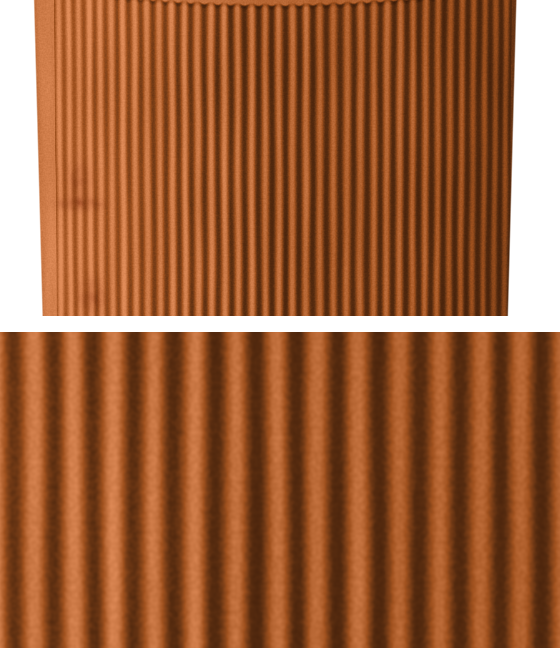
Top, the full canvas; bottom, a detail of the centre.
Write a Shadertoy shader that draws this texture.

```glsl
// A tapered terracotta pot with vertical flutes, lit from the left on white.

const vec3 BACKDROP    = vec3(1.0);
const vec3 CLAY_DEEP   = vec3(0.19, 0.08, 0.02);
const vec3 CLAY_DARK   = vec3(0.34, 0.17, 0.06);
const vec3 CLAY_MID    = vec3(0.63, 0.32, 0.12);
const vec3 CLAY_LIGHT  = vec3(0.86, 0.53, 0.33);
const vec3 STAIN_TINT  = vec3(0.78, 0.64, 0.54);

// Lengths are fractions of the canvas height.
const float POT_CENTER   = 0.871;
const float HALF_BOTTOM  = 0.736;
const float HALF_TOP     = 0.763;
const float FLUTE_CENTER = 0.926;
const float FLUTE_RADIUS = 1.0185;
const float FLUTE_ANGLE  = 0.0425;  // angle between neighbouring ridges
const float FIRST_FLUTE  = -19.0;
const float LAST_FLUTE   = 17.0;
const float FLUTE_TAPER  = 0.012;
const float WOBBLE       = 0.07;    // sideways drift, in flute widths
const float RIM_HEIGHT   = 0.979;
const float RIM_CURVE    = 0.11;
const float SCALLOP      = 0.008;
const float GRAIN        = 0.10;
const float TAU          = 6.28319;

vec2 hash2(vec2 p) {
    vec3 q = fract(vec3(p.xyx) * vec3(0.1031, 0.1030, 0.0973));
    q += dot(q, q.yzx + 33.33);
    return fract((q.xx + q.yz) * q.zy);
}

float cornerSlope(vec2 cell, vec2 offset) {
    float angle = TAU * hash2(cell).x;
    return dot(vec2(cos(angle), sin(angle)), offset);
}

float gradientNoise(vec2 p) {
    vec2 i = floor(p), f = fract(p);
    vec2 u = f * f * f * (f * (f * 6.0 - 15.0) + 10.0);
    vec2 e = vec2(1.0, 0.0);
    return mix(mix(cornerSlope(i, f), cornerSlope(i + e, f - e), u.x),
               mix(cornerSlope(i + e.yx, f - e.yx), cornerSlope(i + 1.0, f - 1.0), u.x), u.y);
}

// Tone 0 is dark clay, 1 is light clay; negative tones sink into the grooves.
vec3 clayColor(float tone) {
    vec3 c = mix(CLAY_DARK, CLAY_MID, clamp(tone * 2.0, 0.0, 1.0));
    c = mix(c, CLAY_LIGHT, clamp(tone * 2.0 - 1.0, 0.0, 1.1));
    return mix(c, CLAY_DEEP, clamp(-tone * 2.0, 0.0, 1.0));
}

// Soft smudge with ragged borders.
float smudge(vec2 p, vec2 center, vec2 size) {
    vec2 d = (p - center) / size;
    return exp(-dot(d, d)) * (0.7 + 0.6 * gradientNoise(p * vec2(50.0, 30.0)));
}

void mainImage(out vec4 fragColor, in vec2 fragCoord) {
    vec2 p = fragCoord / iResolution.y;
    float aa = 1.0 / iResolution.y;

    // Silhouette: side is -1 at the left edge and 1 at the right edge
    float halfWidth = mix(HALF_BOTTOM, HALF_TOP, p.y);
    float side = (p.x - POT_CENTER) / halfWidth;
    float pot = smoothstep(-aa, aa, halfWidth - abs(p.x - POT_CENTER));

    // Flutes evenly spaced by angle, foreshortened toward the sides
    float across = (p.x - FLUTE_CENTER) / (FLUTE_RADIUS * (1.0 + FLUTE_TAPER * (p.y - 0.5)));
    float phase = asin(clamp(across, -1.0, 1.0)) / FLUTE_ANGLE;
    phase += WOBBLE * gradientNoise(vec2(phase * 0.6, p.y * 3.0));
    float flute = floor(phase + 0.5);
    float t = phase - flute;
    vec2 variation = hash2(vec2(flute + 50.0, 7.0)) - 0.5;

    // Ridge lit on its left flank, with shade to the right
    float lit = smoothstep(-0.50, -0.04, t + 0.05 * variation.x * (1.0 - 4.0 * t * t))
              * (1.0 - smoothstep(0.02, 0.46, t));

    // Light falls off from left to right; grooves deepen with it
    float crest = mix(1.03, 0.68, smoothstep(-0.9, 0.6, side)) - 0.32 * smoothstep(0.6, 1.0, side);
    float groove = mix(0.50, -0.06, smoothstep(-1.0, 0.05, side)) - 0.08 * smoothstep(0.2, 0.9, side);
    float tone = mix(groove, crest + 0.10 * variation.y, lit);

    // Plain margins beside the outermost flutes
    float fluted = smoothstep(FIRST_FLUTE - 0.55, FIRST_FLUTE - 0.45, phase)
                 * (1.0 - smoothstep(LAST_FLUTE + 0.45, LAST_FLUTE + 0.55, phase));
    float plain = side < 0.0 ? 0.90 - 0.12 * smoothstep(-0.97, -1.0, side) : 0.12;
    tone = mix(plain, tone, fluted);

    // Scalloped rim where the flutes end, casting a thin shadow
    float dx = p.x - POT_CENTER;
    float rimEdge = RIM_HEIGHT + RIM_CURVE * dx * dx + SCALLOP * lit;
    float above = p.y - rimEdge;
    tone -= 0.28 * fluted * smoothstep(-0.016, 0.0, above);
    tone = mix(tone, crest * 0.86, fluted * smoothstep(-aa, 2.0 * aa, above));

    // Uneven firing, long streaks and fine grain
    tone += 0.10 * gradientNoise(p * vec2(3.0, 2.2) + 4.0);
    tone += 0.08 * gradientNoise(p * vec2(45.0, 3.5));
    tone += GRAIN * gradientNoise(p * 190.0) + 0.5 * GRAIN * gradientNoise(p * 90.0 + 9.0);
    vec3 clay = clayColor(tone);

    // Damp marks low on the left side
    float stain = smudge(p, vec2(0.25, 0.355), vec2(0.06, 0.018))
                + 0.6 * smudge(p, vec2(0.25, 0.43), vec2(0.035, 0.06))
                + 0.7 * smudge(p, vec2(0.29, 0.06), vec2(0.04, 0.05));
    clay *= mix(vec3(1.0), STAIN_TINT, clamp(stain, 0.0, 1.0));

    fragColor = vec4(mix(BACKDROP, clay, pot), 1.0);
}
```
